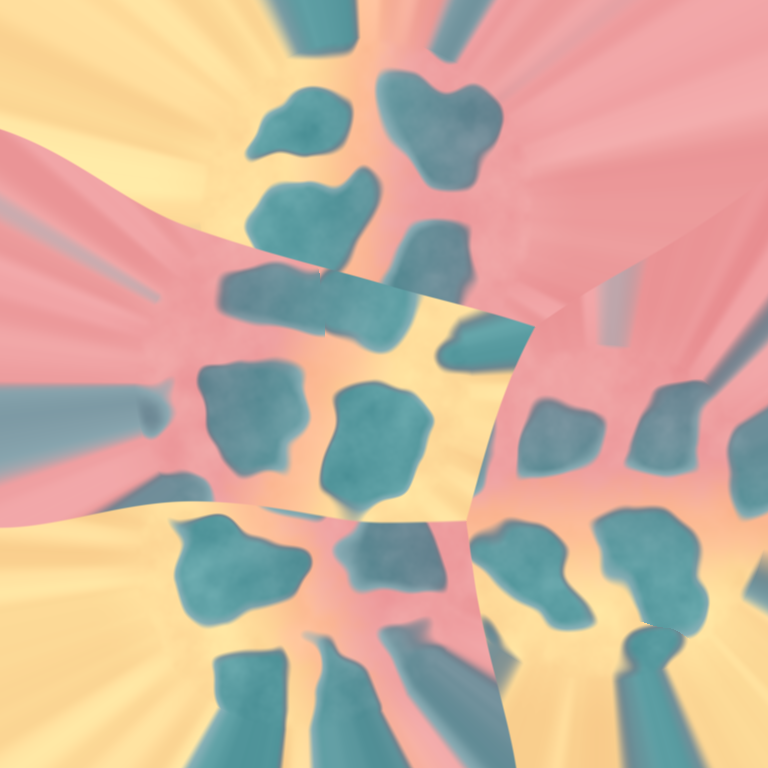
Give the GLSL for this pattern, as a WebGL 1 fragment shader.

```glsl
precision highp float;
uniform vec2 u_resolution;

const float REACH = 0.22;        // radius beyond which a layer is smeared outward
const float PATCH_DENSITY = 6.0; // patches per canvas width
const vec3 YELLOW = vec3(1.0, 0.87, 0.61);
const vec3 ORANGE = vec3(0.99, 0.73, 0.58);
const vec3 PINK = vec3(0.935, 0.625, 0.63);
const vec3 TEAL = vec3(0.355, 0.615, 0.635);
const vec3 SLATE = vec3(0.43, 0.53, 0.58);
const vec3 PALE_BLUE = vec3(0.59, 0.71, 0.74);
const vec3 DUSK = vec3(0.47, 0.48, 0.53);

vec2 hash2(vec2 p) {
  vec3 v = fract(p.xyx * vec3(0.1031, 0.1030, 0.0973));
  v += dot(v, v.yzx + 33.33);
  return fract((v.xx + v.yz) * v.zy);
}

float noise(vec2 p) {
  vec2 i = floor(p), f = fract(p);
  f = f * f * (3.0 - 2.0 * f);
  float low = mix(hash2(i).x, hash2(i + vec2(1, 0)).x, f.x);
  float high = mix(hash2(i + vec2(0, 1)).x, hash2(i + vec2(1, 1)).x, f.x);
  return mix(low, high, f.y);
}

float fbm(vec2 p) {
  float sum = 0.0, amplitude = 0.533;
  for (int i = 0; i < 4; i++) {
    sum += amplitude * noise(p);
    p = p * 2.03 + 17.3;
    amplitude *= 0.5;
  }
  return sum;
}

vec2 turn(vec2 v, float angle) {
  float c = cos(angle), s = sin(angle);
  return vec2(c * v.x - s * v.y, s * v.x + c * v.y);
}

vec2 patchSite(vec2 cell) {
  return cell + 0.5 + 0.8 * (hash2(cell) - 0.5);
}

// Some horizontal pairs of cells join into one patch
bool joined(vec2 a, vec2 b) {
  vec2 pairA = vec2(floor(a.x * 0.5), a.y);
  vec2 pairB = vec2(floor(b.x * 0.5), b.y);
  return distance(pairA, pairB) < 0.5 && hash2(pairA + 71.0).y > 0.8;
}

// Rounded distance to the patch border (x) and direction towards it (yz)
vec3 patchBorder(vec2 q) {
  vec2 base = floor(q), home = base;
  float nearest = 9.0;
  for (int y = -1; y <= 1; y++)
  for (int x = -1; x <= 1; x++) {
    vec2 cell = base + vec2(x, y);
    float d = distance(q, patchSite(cell));
    if (d < nearest) { nearest = d; home = cell; }
  }
  vec2 site = patchSite(home), heading = vec2(0.0);
  float total = 0.0;
  for (int y = -2; y <= 2; y++)
  for (int x = -2; x <= 2; x++) {
    vec2 cell = home + vec2(x, y);
    if (distance(cell, home) < 0.5 || joined(cell, home)) continue;
    vec2 other = patchSite(cell), normal = normalize(other - site);
    float weight = exp(-16.0 * dot(0.5 * (site + other) - q, normal));
    total += weight;
    heading += weight * normal;
  }
  return vec3(-log(total) / 16.0, heading / total);
}

// Region anchor (xy) and angle of its yellow-to-pink axis (z)
vec3 anchor(int i) {
  if (i == 0) return vec3(0.47, 0.83, -0.1);
  if (i == 1) return vec3(0.35, 0.50, 2.8);
  if (i == 2) return vec3(0.35, 0.17, 0.4);
  return vec3(0.90, 0.26, 1.6);
}

vec3 layer(vec2 uv, vec3 region) {
  vec2 p = turn(uv - mix(region.xy, vec2(0.5), 0.3), -region.z);
  float radius = length(p);
  p *= min(1.0, REACH / max(radius, 0.0001));
  vec2 seed = floor(region.xy * 100.0);
  float wash = fbm(p * 22.0 + seed) - 0.5;

  // Warm ground with radial streaks
  float warmth = p.x / REACH + 0.3 * wash;
  vec3 ground = mix(YELLOW, ORANGE, smoothstep(-0.5, -0.05, warmth));
  ground = mix(ground, PINK, smoothstep(-0.1, 0.3, warmth));
  float streak = smoothstep(0.25, 0.75, noise(p * 45.0 + seed)) - 0.5;
  float smear = smoothstep(0.8 * REACH, 1.3 * REACH, radius);
  ground += wash * vec3(0.03, 0.11, 0.09) + smear * streak * vec3(0.03, 0.07, 0.07);

  // Cool patches, pale on one side and dusky on the other
  vec2 wobble = vec2(noise(p * 24.0 + seed), noise(p * 24.0 - seed)) - 0.5;
  vec3 border = patchBorder(p * PATCH_DENSITY + seed + 0.2 * wobble);
  float gap = 0.13 + 0.2 * smoothstep(0.7, 1.0, abs(p.x) / REACH);
  float inside = (border.x - gap) / PATCH_DENSITY;
  vec3 cool = mix(TEAL, SLATE, smoothstep(-0.5, 0.9, warmth));
  cool += wash * vec3(0.17, 0.14, 0.13);
  float side = smoothstep(-0.6, 0.6, border.y);
  float rim = 1.0 - smoothstep(0.0, mix(0.016, 0.010, side), inside);
  cool = mix(cool, mix(PALE_BLUE, DUSK, side), 0.75 * rim);
  return mix(ground, cool, smoothstep(-0.005, 0.004, inside));
}

void main() {
  vec2 uv = gl_FragCoord.xy / u_resolution;
  vec2 bent = uv + 0.05 * (vec2(noise(uv * 4.0), noise(uv * 4.0 + 9.0)) - 0.5);

  // Two closest regions
  vec3 first = vec3(9.0), second = vec3(9.0);
  for (int i = 0; i < 4; i++) {
    vec3 region = anchor(i);
    float d = distance(bent, region.xy);
    if (d < distance(bent, first.xy)) { second = first; first = region; }
    else if (d < distance(bent, second.xy)) second = region;
  }
  vec2 across = normalize(first.xy - second.xy);
  float seam = dot(bent - 0.5 * (first.xy + second.xy), across);
  vec3 color = mix(layer(uv, second), layer(uv, first), smoothstep(-0.002, 0.002, seam));
  gl_FragColor = vec4(color, 1.0);
}
```
